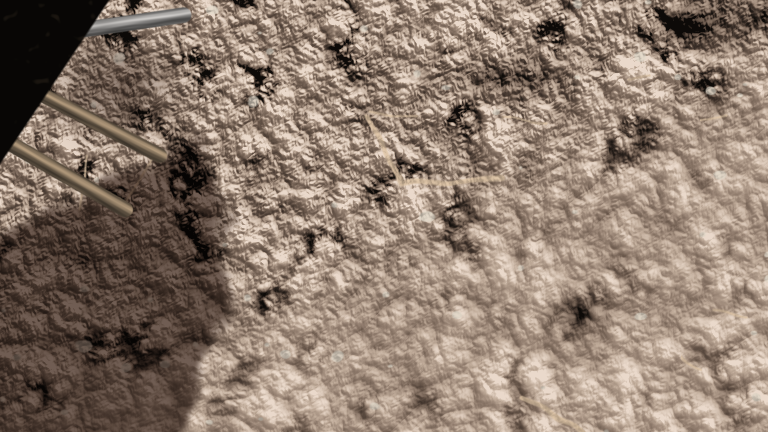
Reproduce this texture procedurally as a WebGL 1 fragment shader.

```glsl
precision highp float;
uniform vec2 u_resolution;

const vec3 PIT = vec3(0.05, 0.04, 0.03);
const vec3 DARK = vec3(0.25, 0.20, 0.17);
const vec3 BROWN = vec3(0.42, 0.35, 0.30);
const vec3 EARTH = vec3(0.59, 0.51, 0.45);
const vec3 DUST = vec3(0.75, 0.67, 0.60);
const vec3 GLARE = vec3(0.87, 0.80, 0.74);
const vec3 STONE = vec3(0.88, 0.84, 0.78);
const vec3 STRAW = vec3(0.86, 0.76, 0.64);
const vec3 STEEL = vec3(0.74, 0.73, 0.72);
const vec3 WORN_STEEL = vec3(0.66, 0.57, 0.46);
const vec3 SHADE_TINT = vec3(0.48, 0.43, 0.41);
const vec2 SUN_STEP = vec2(0.0028, 0.0053);
const float CLUMP_SCALE = 10.0;
const float RELIEF_GAIN = 9.0;
const float MEAN_HEIGHT = 0.46;
const float STONE_SCALE = 10.0;
const float STRAW_SCALE = 5.0;
const mat2 TURN = mat2(0.8, 0.6, -0.6, 0.8);

vec2 hash2(vec2 c) {
  vec3 q = fract(c.xyx * vec3(0.1031, 0.1030, 0.0973));
  q += dot(q, q.yzx + 33.33);
  return fract((q.xx + q.yz) * q.zy);
}

float corner(vec2 cell, vec2 f, vec2 o) {
  return dot(hash2(cell + o) * 2.0 - 1.0, f - o);
}

float noise(vec2 p) {
  vec2 i = floor(p), f = p - i;
  vec2 u = f * f * f * (f * (f * 6.0 - 15.0) + 10.0);
  return mix(mix(corner(i, f, vec2(0.0)), corner(i, f, vec2(1.0, 0.0)), u.x),
             mix(corner(i, f, vec2(0.0, 1.0)), corner(i, f, vec2(1.0)), u.x), u.y);
}

// Rounded crumbs of random size
float crumbs(vec2 p) {
  vec2 cell = floor(p);
  float h = 0.0;
  for (int y = -1; y <= 1; y++) for (int x = -1; x <= 1; x++) {
    vec2 id = cell + vec2(float(x), float(y));
    vec2 r = hash2(id + 17.0), d = p - id - r;
    float size = 0.25 + 0.4 * fract(r.x * 7.0 + r.y * 13.0);
    h = max(h, size * size - dot(d, d));
  }
  return h;
}

// Billowed soil height; focus keeps the fine grains
float soilHeight(vec2 p, float focus) {
  vec2 w = p + 0.01 * noise(p * 18.0), q = p * CLUMP_SCALE;
  float h = 0.5 * crumbs(w * 13.0) + 0.4 * crumbs(w * 30.0 + 5.0);
  float amp = 1.0;
  for (int i = 0; i < 4; i++) {
    h += amp * abs(noise(q));
    q = TURN * q * 2.15 + 7.3;
    amp *= mix(0.5, 0.64, focus);
  }
  return h;
}

vec3 soilRamp(float t) {
  vec3 c = mix(PIT, DARK, clamp((t - 0.05) / 0.20, 0.0, 1.0));
  c = mix(c, BROWN, clamp((t - 0.25) / 0.17, 0.0, 1.0));
  c = mix(c, EARTH, clamp((t - 0.42) / 0.17, 0.0, 1.0));
  c = mix(c, DUST, clamp((t - 0.59) / 0.16, 0.0, 1.0));
  return mix(c, GLARE, clamp((t - 0.75) / 0.12, 0.0, 1.4));
}

float spot(vec2 p, vec2 c, vec2 r) {
  vec2 d = (p - c) / r;
  return exp(-dot(d, d));
}

float segment(vec2 p, vec2 a, vec2 b) {
  vec2 d = b - a;
  return length(p - a - d * clamp(dot(p - a, d) / dot(d, d), 0.0, 1.0));
}

float fill(float d, float soft) { return 1.0 - smoothstep(-soft, soft, d); }

// Scattered debris: x covers stones, y covers straws
vec2 debris(vec2 p, float soft, float density) {
  vec2 cover = vec2(0.0), a = p * STONE_SCALE, b = p * STRAW_SCALE;
  float bump = noise(p * 45.0);
  for (int y = -1; y <= 1; y++) for (int x = -1; x <= 1; x++) {
    vec2 o = vec2(float(x), float(y));
    vec2 id = floor(a) + o, r = hash2(id + 41.0), k = hash2(id + 83.0);
    vec2 d = (a - id - r) * vec2(1.0, 1.0 + 0.6 * k.y);
    float size = 0.06 + 0.14 * r.x * r.y + 0.06 * bump;
    float stone = fill((length(d) - size) / STONE_SCALE, soft);
    cover.x = max(cover.x, stone * step(k.x, 0.45 * density));
    id = floor(b) + o;
    r = hash2(id + 11.0);
    k = hash2(id + 59.0);
    float turn = 6.28 * k.y;
    vec2 reach = vec2(cos(turn), sin(turn)) * (0.1 + 0.25 * r.y);
    float straw = segment(b + 0.07 * noise(b * 3.0), id + r - reach, id + r + reach);
    straw = fill(straw / STRAW_SCALE - 0.0025, soft);
    cover.y = max(cover.y, straw * step(k.x, 0.4 * density));
  }
  return cover;
}

vec3 addTine(vec3 base, vec2 p, vec2 a, vec2 b, float width, vec3 metal, float soft) {
  vec2 axis = normalize(b - a);
  float across = dot(p - a, vec2(-axis.y, axis.x)) / width;
  float grain = noise(vec2(dot(p, axis) * 12.0, across * 3.0));
  float light = 0.42 + 0.6 * exp(-4.0 * (across - 0.3) * (across - 0.3)) + 0.2 * grain;
  return mix(base, metal * light, fill(segment(p, a, b) - width, soft));
}

void main() {
  vec2 p = gl_FragCoord.xy / u_resolution.y;
  float soft = max(1.0 / u_resolution.y, 0.002);
  float coarse = smoothstep(-0.15, 0.35, p.y - 0.15 - 0.45 * (p.x - 0.5));

  // Sunlit relief, creases and deep clefts
  float h = soilHeight(p, coarse);
  float slope = (h - soilHeight(p + SUN_STEP, coarse)) * RELIEF_GAIN;
  float relief = slope / sqrt(1.0 + slope * slope);
  float tone = mix(0.74, 0.65, coarse) + mix(0.16, 0.28, coarse) * relief;
  tone += 0.35 * (h - MEAN_HEIGHT) + 0.12 * noise(p * 5.0);
  float cleft = smoothstep(0.02, 0.35, noise(p * 8.0 + 3.0)) * (0.35 + 0.65 * coarse);
  tone -= 0.55 * cleft * (1.0 - smoothstep(0.2, 0.5, h));
  tone -= 0.6 * spot(p, vec2(1.59, 0.94), vec2(0.06, 0.04));
  tone -= 0.3 * spot(p, vec2(1.17, 0.82), vec2(0.13, 0.04));
  tone -= 0.3 * spot(p, vec2(1.34, 0.27), vec2(0.06, 0.04));
  tone -= 0.25 * spot(p, vec2(1.75, 0.97), vec2(0.12, 0.07));
  vec3 color = soilRamp(tone);

  // Stones, straw and the forked twig
  float density = mix(0.5, 1.0, smoothstep(0.45, 0.9, abs(p.x - 0.9)));
  vec2 litter = debris(p, soft * 1.3, density);
  color = mix(color, STONE * (0.88 + 0.16 * relief), litter.x * 0.9);
  vec2 bent = p + 0.012 * noise(p * 14.0);
  vec2 fork = vec2(0.93, 0.575);
  float twig = min(segment(bent, vec2(0.85, 0.73), fork), segment(bent, fork, vec2(1.16, 0.585)));
  twig = min(twig, segment(bent, vec2(1.21, 0.08), vec2(1.36, -0.01)));
  litter.y = max(litter.y, fill(twig - 0.006, soft * 1.3));
  color = mix(color, STRAW * (0.92 + 0.12 * relief), litter.y * 0.85);

  // Cast shadow at the left
  float ragged = 0.05 * noise(p * 9.0) + 0.02 * noise(p * 30.0);
  float sideEdge = 0.53 - 0.75 * (p.y - 0.38) * (p.y - 0.38) - p.x;
  float topEdge = 0.46 + 0.5 * p.x - p.y;
  float shadow = smoothstep(-0.02, 0.03, min(sideEdge, topEdge) + ragged);
  shadow = max(shadow, 0.7 * spot(p, vec2(0.27, 0.8), vec2(0.12, 0.1)));
  color *= mix(vec3(1.0), SHADE_TINT, shadow);

  // Metal tines and the black bar
  color = addTine(color, p, vec2(0.15, 0.925), vec2(0.425, 0.965), 0.018, STEEL, soft);
  color = addTine(color, p, vec2(0.08, 0.79), vec2(0.37, 0.64), 0.017, WORN_STEEL, soft);
  color = addTine(color, p, vec2(0.02, 0.67), vec2(0.29, 0.515), 0.018, WORN_STEEL, soft);
  float bar = dot(p - vec2(0.0, 0.62), vec2(-0.832, 0.554));
  vec3 barColor = PIT * (0.6 + 1.5 * smoothstep(0.25, 0.5, noise(p * 40.0)));
  color = mix(color, barColor, fill(-bar, soft * 1.5));

  gl_FragColor = vec4(clamp(color, 0.0, 1.0), 1.0);
}
```
